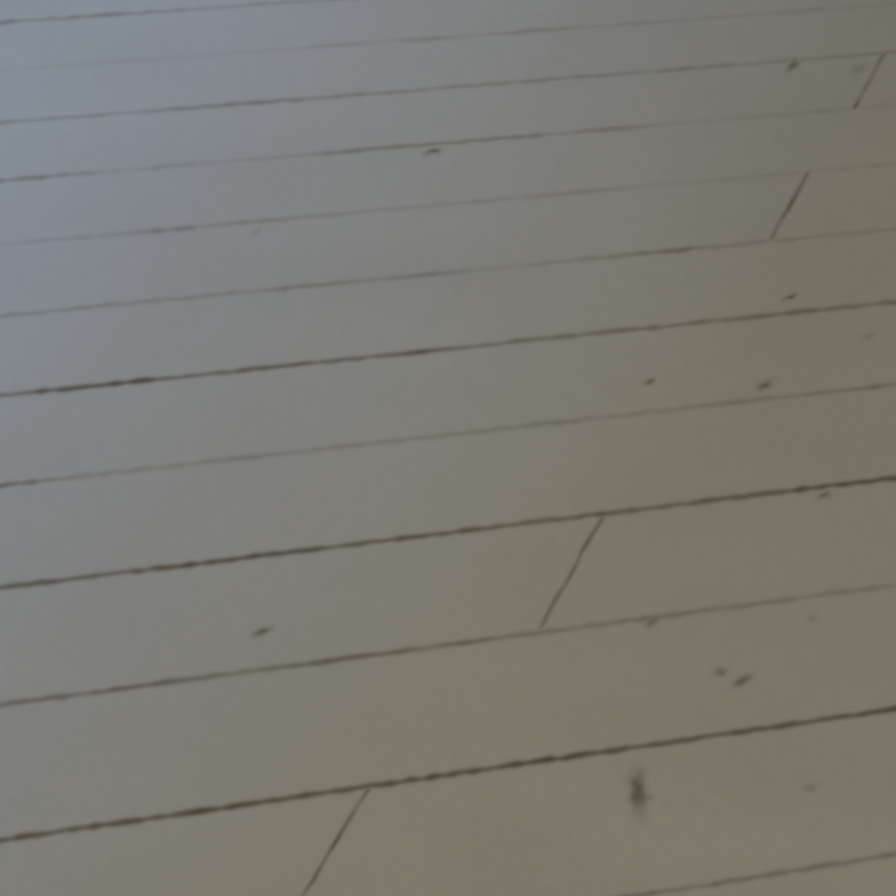
Write a three.js fragment shader that draws this texture.

```glsl
// Worn, painted floorboards receding at a slant, with broken dark seams, butt joints and small chips.
varying vec2 vUv;

// Light on the paint, from the cool upper left to the warm lower right
const vec3 COOL_PAINT = vec3(0.522, 0.556, 0.600);
const vec3 NEUTRAL_PAINT = vec3(0.499, 0.503, 0.497);
const vec3 WARM_PAINT = vec3(0.490, 0.470, 0.417);
const vec3 SEAM_COLOR = vec3(0.245, 0.215, 0.170);
const float CORNER_SHADE = 0.085;

// Perspective of the boards: value at the left edge, value at the right edge
const float BOARD_LIMIT = 22.7;
const vec2 BOARD_SCALE = vec2(26.313, 24.090);
const vec2 HORIZON = vec2(-1.134, -1.1055);
const vec2 JOINT_VANISH = vec2(1.615, -1.107);

// Butt joints: board number and slope towards the vanishing point
const vec4 JOINT_BOARD = vec4(2.0, 4.0, 8.0, 10.0);
const vec4 JOINT_SLOPE = vec4(-0.539, -0.549, -0.560, -0.606);

const float SEAM_FAR = 0.0027;
const float SEAM_NEAR = 0.0038;
const float SEAM_INK = 0.72;
const float JOINT_WIDTH = 0.0030;
const int CHIP_COUNT = 16;
const vec2 CHIP_SIZE = vec2(0.0080, 0.0048);
const vec2 GOUGE_CENTER = vec2(0.711, 0.884);
const vec2 GOUGE_SIZE = vec2(0.009, 0.021);
const float GRAIN = 0.007;
const float MOTTLE = 0.010;

float hash(vec2 p) {
  vec3 q = fract(vec3(p.xyx) * 0.1031);
  q += dot(q, q.yzx + 33.33);
  return fract((q.x + q.y) * q.z);
}

float noise(vec2 p) {
  vec2 i = floor(p);
  vec2 f = fract(p);
  f = f * f * (3.0 - 2.0 * f);
  return mix(mix(hash(i), hash(i + vec2(1.0, 0.0)), f.x),
             mix(hash(i + vec2(0.0, 1.0)), hash(i + vec2(1.0, 1.0)), f.x), f.y);
}

// Soft stroke: 1 on the center, fading out over the given width
float stroke(float d, float width) {
  return exp(-d * d / (width * width));
}

// Seams are darker near the viewer, and every second one is more open
float seamStrength(float id) {
  float open = 1.0 - mod(id, 2.0);
  float strength = mix(0.20 + 0.045 * id, 0.42 + 0.060 * id, open);
  strength *= 1.0 - 0.5 * stroke(id - 4.0, 0.4);
  return clamp(strength, 0.12, 1.0);
}

float seams(vec2 p, float board, float boardsPerUnit) {
  float id = floor(board + 0.5);
  float wobble = (noise(vec2(p.x * 70.0, id * 7.0)) - 0.5) * 0.0012;
  float d = (board - id) / boardsPerUnit + wobble;
  // Paint bridges the gap in places: long faded runs, dashes and crumbs
  float run = smoothstep(0.15, 0.85, noise(vec2(p.x * 5.0 + 3.0, id * 13.0 + 40.0)));
  float dash = smoothstep(0.2, 0.8, noise(vec2(p.x * 21.0, id * 17.0 + 90.0)));
  float crumb = noise(vec2(p.x * 85.0, id * 23.0 + 20.0));
  float strength = seamStrength(id);
  float wear = (0.35 + 0.65 * run) * (0.45 + 0.55 * dash) * 1.25;
  wear = mix(wear, 1.0, 0.75 * strength * strength);
  wear *= 0.72 + 0.45 * crumb;
  float width = mix(SEAM_FAR, SEAM_NEAR, p.y) * (0.85 + 0.3 * crumb);
  return SEAM_INK * strength * wear * stroke(d, width);
}

float joints(vec2 p, float board) {
  vec2 ray = p - JOINT_VANISH;
  float ink = 0.0;
  for (int i = 0; i < 4; i++) {
    float along = board - JOINT_BOARD[i];
    float inside = smoothstep(-0.05, 0.05, along) * (1.0 - smoothstep(0.95, 1.05, along));
    float d = (ray.x / ray.y - JOINT_SLOPE[i]) * ray.y * 0.87;
    d += (noise(p * 60.0) - 0.5) * 0.002;
    ink = max(ink, inside * stroke(d, JOINT_WIDTH));
  }
  return ink * (0.15 + 0.50 * noise(p * 48.0 + 8.0));
}

float chips(vec2 p) {
  vec2 rough = (vec2(noise(p * 110.0), noise(p * 110.0 + 51.0)) - 0.5) * 0.005;
  float ink = 0.0;
  for (int i = 0; i < CHIP_COUNT; i++) {
    float id = float(i) * 3.7 + 1.0;
    vec2 center = vec2(sqrt(hash(vec2(id, 2.0))), 0.06 + 0.9 * hash(vec2(id, 9.0)));
    vec2 d = p - center + rough;
    d.y += d.x * 0.35;
    d /= CHIP_SIZE * mix(0.65, 1.1, hash(vec2(id, 17.0)));
    ink = max(ink, exp(-dot(d, d)) * mix(0.10, 0.65, hash(vec2(id, 29.0))));
  }
  vec2 g = (p - GOUGE_CENTER + rough * 1.5) / GOUGE_SIZE;
  return max(ink, 0.65 * exp(-dot(g, g)));
}

void main() {
  vec2 p = vec2(vUv.x, 1.0 - vUv.y); // y runs towards the viewer
  float depth = p.y - mix(HORIZON.x, HORIZON.y, p.x);
  float scale = mix(BOARD_SCALE.x, BOARD_SCALE.y, p.x);
  float board = BOARD_LIMIT - scale / depth;

  // Paint under uneven daylight
  float light = 0.65 * p.x + 0.55 * p.y;
  vec3 color = mix(COOL_PAINT, NEUTRAL_PAINT, smoothstep(0.0, 0.48, light));
  color = mix(color, WARM_PAINT, smoothstep(0.36, 0.82, light));
  color *= 1.0 - CORNER_SHADE * smoothstep(0.4, 1.0, p.x) * (1.0 - p.y);
  color += MOTTLE * (noise(p * vec2(7.0, 16.0)) - 0.5);
  color += GRAIN * (noise(p * 120.0) - 0.5);

  // Gaps and damage
  float ink = max(seams(p, board, scale / (depth * depth)), joints(p, board));
  ink = max(ink, chips(p));
  gl_FragColor = vec4(mix(color, SEAM_COLOR, clamp(ink, 0.0, 1.0)), 1.0);
}
```
